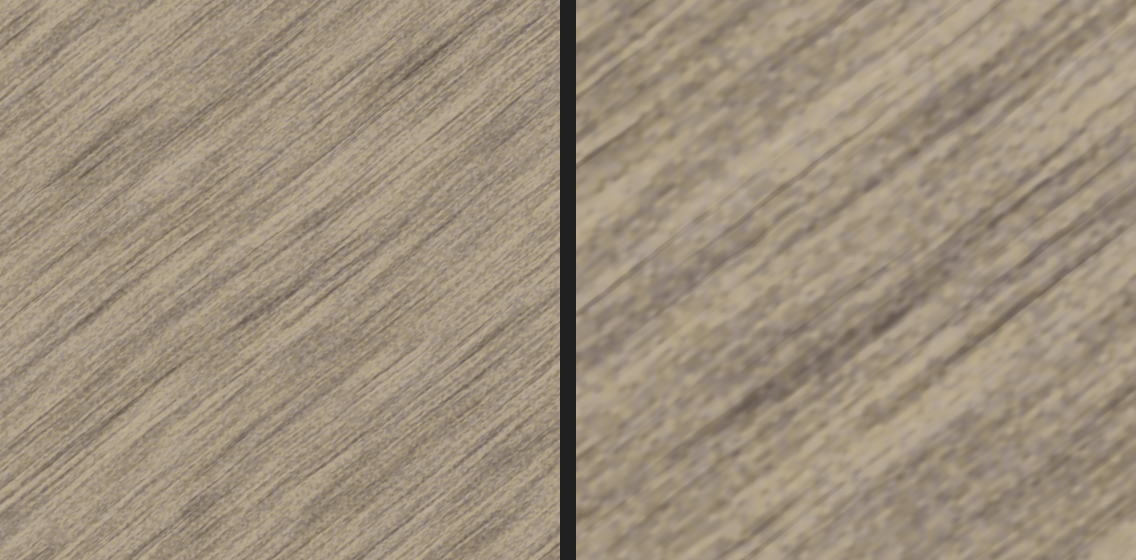
Left: the whole. Right: its middle third, enlarged.
Reproduce this texture procedurally as a Shadertoy shader.

```glsl
const float GRAIN_ANGLE = 0.67;
const float HIGHLIGHT_START = 0.045;
const vec3 WOOD = vec3(0.642, 0.586, 0.508);
const vec3 TONE_TINT = vec3(1.0, 0.98, 0.82);
const vec3 YELLOW_SHIFT = vec3(0.010, 0.007, -0.040);

float hash(vec2 p) {
    return fract(sin(dot(p, vec2(127.1, 311.7))) * 43758.5);
}

// Smooth noise along one fibre, with its own random offset
float rowNoise(float x, float row) {
    x += 17.0 * hash(vec2(row, 3.7));
    float cell = floor(x);
    float t = smoothstep(0.0, 1.0, x - cell);
    return mix(hash(vec2(cell, row)), hash(vec2(cell + 1.0, row)), t);
}

// Blend of neighbouring fibres; scale is cells along and across the grain
float fibre(vec2 p, vec2 scale, float seed) {
    p = p * scale + seed;
    float row = floor(p.y);
    float t = smoothstep(0.0, 1.0, p.y - row);
    return mix(rowNoise(p.x, row), rowNoise(p.x, row + 1.0), t);
}

float centred(vec2 p, vec2 scale, float seed) {
    return fibre(p, scale, seed) - 0.5;
}

// Bend the straight grain gently, with a fine wobble
vec2 bend(vec2 p) {
    p.y += 0.010 * centred(p, vec2(2.5, 3.0), 11.3);
    p.y += 0.003 * centred(p, vec2(14.0, 22.0), 23.9);
    p.y += 0.0018 * centred(p, vec2(45.0, 50.0), 27.1);
    return p;
}

// Streaks from wide bands down to hairs
float streaks(vec2 p) {
    float tone = 0.035 * centred(p, vec2(3.0, 10.0), 31.7);
    tone += 0.045 * centred(p, vec2(3.5, 36.0), 47.1);
    tone += 0.070 * centred(p, vec2(4.5, 80.0), 59.3);
    tone += 0.090 * centred(p, vec2(6.0, 140.0), 65.7);
    tone += 0.125 * centred(p, vec2(13.0, 235.0), 71.9);
    return tone;
}

// Thin dark cracks, denser in some zones
float cracks(vec2 p, vec2 scale, float seed) {
    float line = smoothstep(0.66, 0.88, fibre(p, scale, seed));
    float zone = smoothstep(0.10, 0.65, fibre(p, vec2(3.5, 18.0), seed + 14.3));
    return line * zone;
}

// Sparse smoky stains with ragged edges
float stains(vec2 p) {
    float body = fibre(p, vec2(6.0, 15.0), 103.1);
    body += 0.25 * centred(p, vec2(16.0, 70.0), 113.9);
    return smoothstep(0.78, 1.0, body);
}

void mainImage(out vec4 fragColor, in vec2 fragCoord) {
    vec2 uv = fragCoord / iResolution.y;
    vec2 along = vec2(cos(GRAIN_ANGLE), sin(GRAIN_ANGLE));
    vec2 across = vec2(-along.y, along.x);
    vec2 p = bend(vec2(dot(uv, along), dot(uv, across)));

    // Pores slightly drawn out along the grain
    float speckle = centred(p, vec2(170.0, 290.0), 127.3);
    float tone = streaks(p) + 0.13 * speckle;

    // Each crack has a pale raised lip on one side
    vec2 wide = vec2(4.5, 135.0);
    vec2 narrow = vec2(6.0, 205.0);
    vec2 lip = vec2(0.0, 0.005);
    tone -= 0.085 * cracks(p, wide, 83.3);
    tone -= 0.075 * cracks(p, narrow, 163.7);
    tone += 0.035 * cracks(p + lip, wide, 83.3);
    tone -= 0.065 * stains(p);

    // Soften the brightest fibres
    tone -= 0.5 * max(tone - HIGHLIGHT_START, 0.0);

    // Mottle between yellow and grey violet
    float hue = 0.45 * centred(p, vec2(9.0, 45.0), 139.7);
    hue += 1.2 * centred(uv, vec2(190.0), 151.1);

    vec3 color = WOOD + tone * TONE_TINT + hue * YELLOW_SHIFT;
    fragColor = vec4(clamp(color, 0.0, 1.0), 1.0);
}
```
